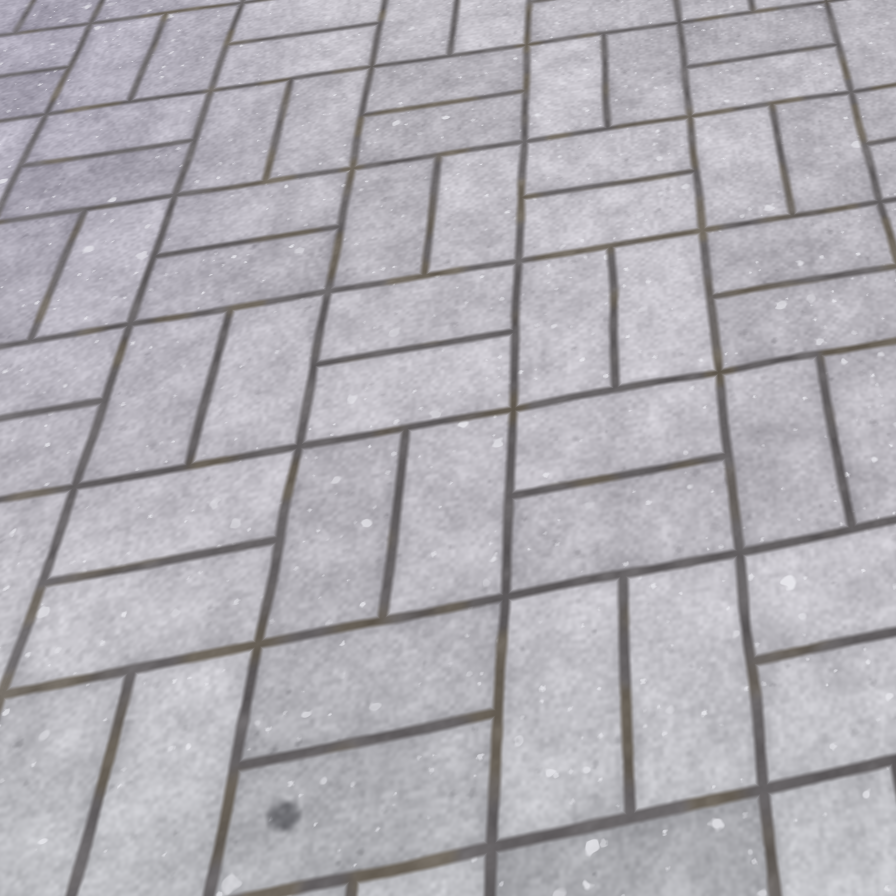
A WebGL 1 fragment shader for this texture:

```glsl
precision highp float;
// Grey basket-weave paving seen at a slant: square blocks of two slabs that
// alternate direction. Canvas points are projected back to the ground plane,
// then joints, slab tones, mottling and paint specks are drawn there.

uniform vec2 u_resolution;

#define JOINT_HALF 0.021
#define JOINT_SOFT 0.0034
#define WOBBLE 0.014
#define SLAB_VARIATION 0.045
#define MOTTLE 0.17
#define GRAIN 0.07
#define SPECK_CHANCE 0.10
#define SLAB_COLOR vec3(0.742, 0.732, 0.760)
#define JOINT_COLOR vec3(0.385, 0.372, 0.380)
#define SPECK_COLOR vec3(0.92, 0.92, 0.94)
#define STAIN_CENTER vec2(0.316, 0.091)

// Ground axes and origin in homogeneous canvas coordinates (x, y, depth)
const vec3 ACROSS = vec3(0.2798, 0.0594, 0.0219);
const vec3 AWAY = vec3(0.0885, 0.2864, 0.139);
const vec3 ORIGIN = vec3(0.5625, 0.3333, 1.0);

float hash(vec2 p) {
  return fract(sin(dot(p, vec2(127.1, 311.7))) * 43758.55);
}

float noise(vec2 p) {
  vec2 i = floor(p), f = fract(p);
  f = f * f * (3.0 - 2.0 * f);
  return mix(mix(hash(i), hash(i + vec2(1.0, 0.0)), f.x),
             mix(hash(i + vec2(0.0, 1.0)), hash(i + vec2(1.0, 1.0)), f.x), f.y);
}

float fbm(vec2 p) {
  float sum = 0.0, amp = 0.5;
  for (int i = 0; i < 4; i++) {
    sum += amp * noise(p);
    p = p * 2.07 + 17.3;
    amp *= 0.55;
  }
  return sum / 1.01;
}

// Solves canvas = (ORIGIN + u * ACROSS + v * AWAY) / depth for (u, v)
vec2 toGround(vec2 p) {
  vec2 a = ACROSS.xy - p * ACROSS.z;
  vec2 b = AWAY.xy - p * AWAY.z;
  vec2 c = p - ORIGIN.xy;
  return vec2(c.x * b.y - c.y * b.x, a.x * c.y - a.y * c.x)
       / (a.x * b.y - a.y * b.x);
}

// Distance to the nearest joint in x, slab identity in yz
vec3 basketWeave(vec2 g) {
  vec2 block = floor(g), f = g - block;
  bool lying = mod(block.x + block.y, 2.0) < 0.5;
  float side = lying ? f.y : f.x;
  vec2 edge = min(f, 1.0 - f);
  float d = min(min(edge.x, edge.y), abs(side - 0.5));
  return vec3(d, block + vec2(step(0.5, side) * 0.37, 0.19));
}

// Irregular dots scattered one per cell, with the given chance
float specks(vec2 g, float scale, float chance, float soft) {
  vec2 p = g * scale, cell = floor(p);
  float size = hash(cell + 5.3);
  vec2 center = 0.3 + 0.4 * vec2(hash(cell + 1.7), hash(cell + 8.1));
  float d = length(p - cell - center) + 0.14 * (noise(p * 7.0) - 0.5);
  float radius = mix(0.07, 0.22, size * size);
  float blur = soft * scale;
  return (1.0 - smoothstep(radius - blur, radius + blur, d))
       * step(hash(cell + 3.9), chance) * mix(0.35, 1.0, hash(cell + 6.6));
}

void main() {
  vec2 p = gl_FragCoord.xy / u_resolution;
  vec2 ground = toGround(p);
  float depth = ORIGIN.z + dot(ground, vec2(ACROSS.z, AWAY.z));
  float pixel = 1.0 / min(u_resolution.x, u_resolution.y);
  float soft = max(JOINT_SOFT, pixel) * depth * 3.7;

  // Slightly uneven laying
  vec2 bend = vec2(noise(ground * 3.0), noise(ground * 3.0 + 41.0)) - 0.5;
  vec3 weave = basketWeave(ground + WOBBLE * bend);

  // Slab tone, cloudy mottling and fine grain
  float tone = SLAB_VARIATION * (hash(weave.yz) - 0.5) * 1.6;
  tone += MOTTLE * (fbm(ground * 6.0 + weave.yz * 3.0) - 0.5);
  tone += GRAIN * (noise(ground * 48.0) - 0.5);
  tone += 0.6 * GRAIN * (noise(p * 190.0) - 0.5);
  tone -= 0.05 * (1.0 - smoothstep(0.0, 0.09, weave.x));
  vec3 color = SLAB_COLOR + tone;

  // Broad light: bluish shade at the far left, cooler neutral in front
  float shade = (1.0 - smoothstep(0.0, 0.45, p.x)) * smoothstep(0.3, 1.0, p.y);
  color -= shade * vec3(0.075, 0.08, 0.05);
  color += (1.0 - smoothstep(0.0, 0.5, p.y)) * vec3(-0.025, -0.012, -0.022);

  // Pale paint specks, dark pits and one round stain
  float pale = max(specks(ground, 7.0, SPECK_CHANCE, soft * 0.6),
                   specks(ground + 3.4, 17.0, SPECK_CHANCE, soft * 0.5));
  color = mix(color, SPECK_COLOR, 0.85 * pale);
  color -= 0.09 * specks(ground + 9.2, 13.0, SPECK_CHANCE, soft);
  float stain = length(p - STAIN_CENTER) + 0.008 * (noise(p * 90.0) - 0.5);
  color -= 0.24 * (1.0 - smoothstep(0.009, 0.024, stain));

  // Joints with varying width, grime and a trace of brown soil
  float wear = fbm(ground * 9.0 + 23.0);
  float width = JOINT_HALF * mix(0.75, 1.25, wear);
  float joint = 1.0 - smoothstep(width - soft, width + soft, weave.x);
  vec3 grime = JOINT_COLOR + 0.18 * (wear - 0.5) + 0.03 * smoothstep(0.5, 1.0, p.y);
  grime += vec3(0.03, 0.015, -0.03) * smoothstep(0.5, 0.8, noise(ground * 5.0));
  color = mix(color, grime, joint * mix(0.85, 1.0, smoothstep(0.0, 0.15, p.x)));

  gl_FragColor = vec4(clamp(color, 0.0, 1.0), 1.0);
}
```
